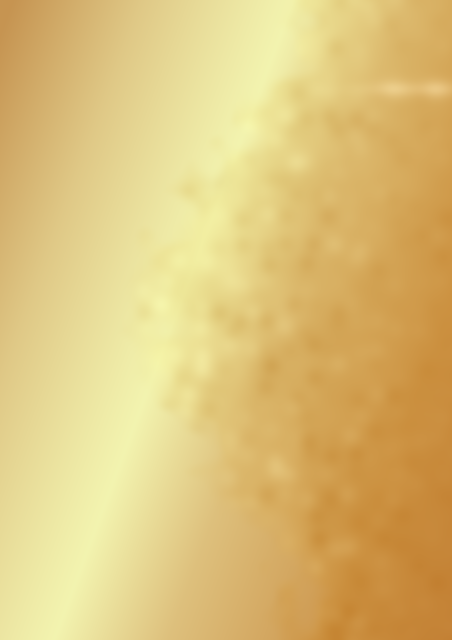
Reproduce this background procedurally as a Shadertoy shader.

```glsl
const vec3 GLOW = vec3(0.950, 0.953, 0.685);
const vec3 SAND = vec3(0.875, 0.785, 0.525);
const vec3 BRONZE = vec3(0.775, 0.580, 0.318);
const vec3 HONEY = vec3(0.868, 0.752, 0.488);
const vec3 AMBER = vec3(0.804, 0.594, 0.312);
const vec3 COPPER = vec3(0.768, 0.525, 0.262);

float hash(vec2 p) {
    return fract(sin(dot(p, vec2(127.1, 311.7))) * 43758.5453);
}

float noise(vec2 p) {
    vec2 i = floor(p), f = fract(p);
    f = f * f * (3.0 - 2.0 * f);
    float low = mix(hash(i), hash(i + vec2(1.0, 0.0)), f.x);
    float high = mix(hash(i + vec2(0.0, 1.0)), hash(i + 1.0), f.x);
    return mix(low, high, f.y);
}

float linearStep(float a, float b, float x) {
    return clamp((x - a) / (b - a), 0.0, 1.0);
}

// Signed sum of soft round spots, one jittered spot per cell
float softSpots(vec2 p, float sharpness) {
    vec2 cell = floor(p);
    float sum = 0.0;
    for (int y = -1; y <= 1; y++) {
        for (int x = -1; x <= 1; x++) {
            vec2 id = cell + vec2(x, y);
            vec2 jitter = vec2(hash(id), hash(id + 17.3));
            vec2 offset = p - id - 0.15 - 0.7 * jitter;
            float strength = 2.0 * hash(id + 41.7) - 1.0;
            sum += strength * exp(-sharpness * dot(offset, offset));
        }
    }
    return sum;
}

// Metallic sheen either side of the slanted bright ridge
vec3 sheen(vec2 uv) {
    float across = uv.x - 0.12 - 0.53 * uv.y;
    float leftward = pow(clamp(-across / 0.62, 0.0, 1.0), 1.12);
    vec3 left = mix(GLOW, SAND, linearStep(0.0, 0.5, leftward));
    left = mix(left, BRONZE, linearStep(0.5, 1.0, leftward));
    vec3 right = mix(GLOW, HONEY, linearStep(0.0, 0.25, across));
    right = mix(right, AMBER, linearStep(0.25, 0.60, across));
    right = mix(right, COPPER, linearStep(0.60, 0.90, across));
    return mix(left, right, smoothstep(-0.01, 0.01, across));
}

// Ragged region of glitter, reaching furthest left at mid height
float glitterMask(vec2 uv, vec2 p) {
    float edge = 0.31 + 0.32 * smoothstep(0.05, 0.45, abs(uv.y - 0.51));
    float ragged = 0.12 * (noise(p * 19.0) - 0.5);
    return smoothstep(-0.02, 0.09, uv.x - edge + ragged);
}

float flare(vec2 p, vec2 center, vec2 size) {
    vec2 d = (p - center) / size;
    return exp(-dot(d, d));
}

void mainImage(out vec4 fragColor, in vec2 fragCoord) {
    vec2 uv = fragCoord / iResolution.xy;
    float aspect = iResolution.y / iResolution.x;
    vec2 p = vec2(uv.x, uv.y * aspect);
    vec3 color = sheen(uv);

    // Warm tint and blurred spots, calmer towards the right
    float mask = glitterMask(uv, p);
    float contrast = mask * mix(1.0, 0.35, smoothstep(0.62, 0.95, uv.x));
    float spots = softSpots(p * 21.0, 4.5) + 0.5 * softSpots(p * 13.0 + 5.0, 3.0);
    color -= mask * vec3(0.008, 0.030, 0.065);
    color += contrast * spots * vec3(0.028, 0.050, 0.060);

    // Pale flares in the upper right
    float height = 0.861 * aspect;
    float flares = flare(p, vec2(0.87, height), vec2(0.040, 0.022))
                 + flare(p, vec2(0.965, height), vec2(0.040, 0.022))
                 + 0.4 * flare(p, vec2(0.92, height), vec2(0.14, 0.014));
    color += flares * vec3(0.055, 0.080, 0.110);

    fragColor = vec4(clamp(color, 0.0, 1.0), 1.0);
}
```
